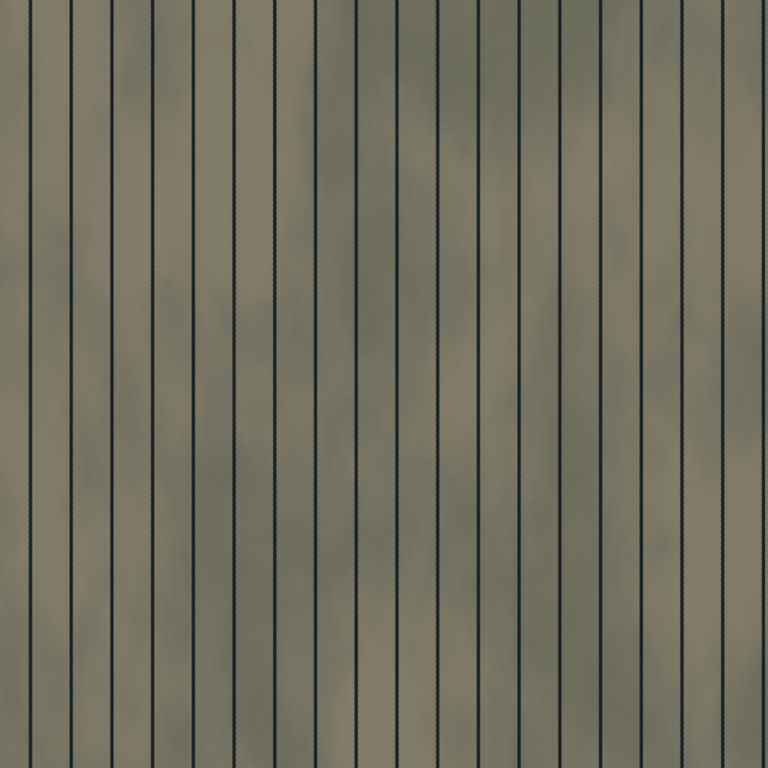
Reproduce this pattern procedurally as a Shadertoy shader.

```glsl
// Weathered olive boards divided by thin, dark vertical grooves.
// Grooves are a repeated distance to a line; the wear is layered value noise,
// stretched along the boards and running unbroken across them.

float hash(vec2 cell) {
    vec3 p = fract(cell.xyx * vec3(0.1031, 0.1030, 0.0973));
    p += dot(p, p.yzx + 33.33);
    return fract((p.x + p.y) * p.z);
}

float valueNoise(vec2 p) {
    vec2 cell = floor(p);
    vec2 f = fract(p);
    f = f * f * (3.0 - 2.0 * f);
    float bottom = mix(hash(cell), hash(cell + vec2(1.0, 0.0)), f.x);
    float top = mix(hash(cell + vec2(0.0, 1.0)), hash(cell + 1.0), f.x);
    return mix(bottom, top, f.y);
}

// Sum of octaves, each turned to hide the noise grid; range 0 to 1.
float cloud(vec2 p) {
    float sum = 0.0;
    float weight = 0.5;
    for (int i = 0; i < 5; i++) {
        sum += weight * valueNoise(p);
        p = mat2(1.6, 1.2, -1.2, 1.6) * p + 17.3;
        weight *= 0.5;
    }
    return sum / 0.96875;
}

void mainImage(out vec4 fragColor, in vec2 fragCoord) {
    vec2 uv = fragCoord / iResolution.y;
    float pixel = 1.0 / iResolution.y;

    // Board surface: broad stains with finer vertical streaks
    float stain = cloud(uv * vec2(7.0, 4.5) + 3.7);
    float streak = cloud(uv * vec2(26.0, 10.0) + 41.0);
    float light = smoothstep(0.2, 0.72, 0.78 * stain + 0.22 * streak);
    vec3 color = mix(vec3(0.425, 0.425, 0.36), vec3(0.51, 0.49, 0.415), light);

    // Grooves: signed distance to the nearest one, with a faint ripple
    float pitch = 0.05302;
    float offset = mod(uv.x - 0.0397 + 0.5 * pitch, pitch) - 0.5 * pitch;
    float ripple = 0.00012 * cos(uv.y * 900.0);
    float edge = max(0.0015, 0.7 * pixel);
    float groove = 1.0 - smoothstep(-edge, edge, abs(offset + ripple) - 0.0021);
    color = mix(color, vec3(0.09, 0.125, 0.115), groove);

    fragColor = vec4(color, 1.0);
}
```
